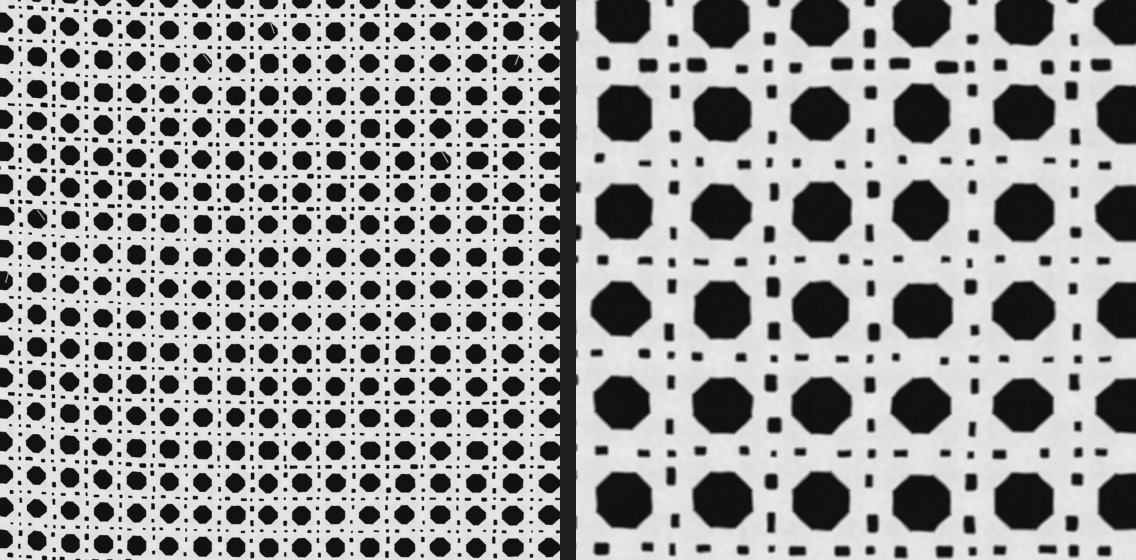
Left: the whole. Right: its middle third, enlarged.
This pattern is drawn by a three.js fragment shader. Its source:

```glsl
varying vec2 vUv;

#define CELLS vec2(16.375, 17.36)
#define ORIGIN vec2(0.107, 0.384)
#define HOLE_HALF vec2(0.288, 0.292)
#define EYE_OFFSET 0.225
#define SOFTNESS 0.026
#define WOBBLE 0.016
#define DRIFT 0.05
#define GRAIN 0.035
#define CANE_COLOR vec3(0.885)
#define VOID_COLOR vec3(0.068)

vec2 hash2(vec2 p) {
  vec3 q = fract(p.xyx * vec3(0.1031, 0.1030, 0.0973));
  q += dot(q, q.yzx + 33.33);
  return fract((q.xx + q.yz) * q.zy);
}

float gradientNoise(vec2 p) {
  vec2 i = floor(p), f = fract(p);
  vec2 u = f * f * f * (f * (f * 6.0 - 15.0) + 10.0);
  vec2 e = vec2(0.0, 1.0);
  float a = dot(hash2(i) * 2.0 - 1.0, f);
  float b = dot(hash2(i + e.yx) * 2.0 - 1.0, f - e.yx);
  float c = dot(hash2(i + e.xy) * 2.0 - 1.0, f - e.xy);
  float d = dot(hash2(i + e.yy) * 2.0 - 1.0, f - e.yy);
  return mix(mix(a, b, u.x), mix(c, d, u.x), u.y);
}

vec2 noise2(vec2 p) {
  return vec2(gradientNoise(p + 37.0), gradientNoise(p + 91.0));
}

float roundBox(vec2 p, vec2 halfSize) {
  float r = 0.6 * min(halfSize.x, halfSize.y);
  vec2 d = abs(p) - halfSize + r;
  return length(max(d, 0.0)) + min(max(d.x, d.y), 0.0) - r;
}

float octagon(vec2 p, vec2 halfSize, float diagonal) {
  p = abs(p);
  vec2 d = p - halfSize;
  return max(max(d.x, d.y), (p.x + p.y) * 0.7071 - diagonal);
}

// Small gap with its own offset and size
float eye(vec2 p, vec2 halfSize, vec2 id, float lineScale) {
  vec2 shift = (hash2(id + 17.0) - 0.5) * vec2(0.06, 0.05);
  vec2 scale = mix(vec2(0.65), vec2(1.25), hash2(id + 53.0));
  return roundBox(p - shift, halfSize * scale * lineScale);
}

// Uneven stretch of the sheet, in cell units
vec2 weaveCoord(vec2 uv) {
  float left = max(0.5 - uv.x, 0.0);
  vec2 p = uv * CELLS - ORIGIN;
  p.x += 0.266 * sin(3.14159 * uv.x) - 0.064 * sin(6.28319 * uv.x);
  p.y -= 1.13 * left * left;
  return p + DRIFT * noise2(p * vec2(0.23, 0.45));
}

float openings(vec2 p) {
  // Large octagonal hole
  vec2 id = floor(p + 0.5);
  vec2 vary = hash2(id + 7.0) - 0.5;
  vec2 size = HOLE_HALF + 0.03 * (hash2(id + 29.0) - 0.5);
  float d = octagon(p - id - 0.025 * vary, size, 0.282 + 0.035 * vary.x);

  // Gaps along the horizontal strands
  vec2 h = p - vec2(0.0, 0.5);
  vec2 hId = floor(h + 0.5);
  vec2 hLocal = h - hId;
  float side = hLocal.x < 0.0 ? -1.0 : 1.0;
  float hScale = mix(0.65, 1.1, hash2(vec2(hId.y, 5.0)).x);
  hLocal.x -= side * EYE_OFFSET;
  d = min(d, eye(hLocal, vec2(0.083, 0.057), hId + side * 0.31, hScale));

  // Gaps along the vertical strands
  vec2 v = p - vec2(0.5, 0.0);
  vec2 vId = floor(v + 0.5);
  vec2 vLocal = v - vId;
  side = vLocal.y < 0.0 ? -1.0 : 1.0;
  float vScale = mix(0.75, 1.15, hash2(vec2(vId.x, 11.0)).y);
  vLocal.y -= side * EYE_OFFSET;
  d = min(d, eye(vLocal, vec2(0.049, 0.077), vId + 200.0 + side * 0.31, vScale));

  // Gap where strands cross
  vec2 c = p - 0.5;
  vec2 cId = floor(c + 0.5);
  return min(d, eye(c - cId, vec2(0.045, 0.05), cId + 400.0, sqrt(hScale * vScale)));
}

// Rare loose fibre across a hole
float fibre(vec2 p) {
  vec2 id = floor(p + 0.5);
  vec2 rnd = hash2(id + 71.0);
  vec2 q = p - id - 0.12;
  float angle = 0.8 + 1.6 * rnd.y;
  vec2 along = vec2(cos(angle), sin(angle));
  q -= along * clamp(dot(q, along), -0.17, 0.17);
  return step(rnd.x, 0.02) * (1.0 - smoothstep(0.008, 0.035, length(q)));
}

void main() {
  vec2 p = weaveCoord(vUv);
  float d = openings(p + WOBBLE * noise2(p * 7.0));
  float cane = smoothstep(-SOFTNESS, SOFTNESS, d);

  // Paper grain and faint shading of the strands
  float grain = gradientNoise(vUv * 230.0) + 0.6 * gradientNoise(p * 3.0);
  vec2 ridge = cos(12.56637 * p);
  vec3 caneColor = CANE_COLOR + GRAIN * grain + 0.008 * (ridge.x + ridge.y);
  vec3 voidColor = VOID_COLOR + 0.4 * GRAIN * grain;
  vec3 color = mix(voidColor, caneColor, cane);
  color = mix(color, CANE_COLOR, 0.6 * fibre(p) * (1.0 - cane));
  gl_FragColor = vec4(color, 1.0);
}
```
